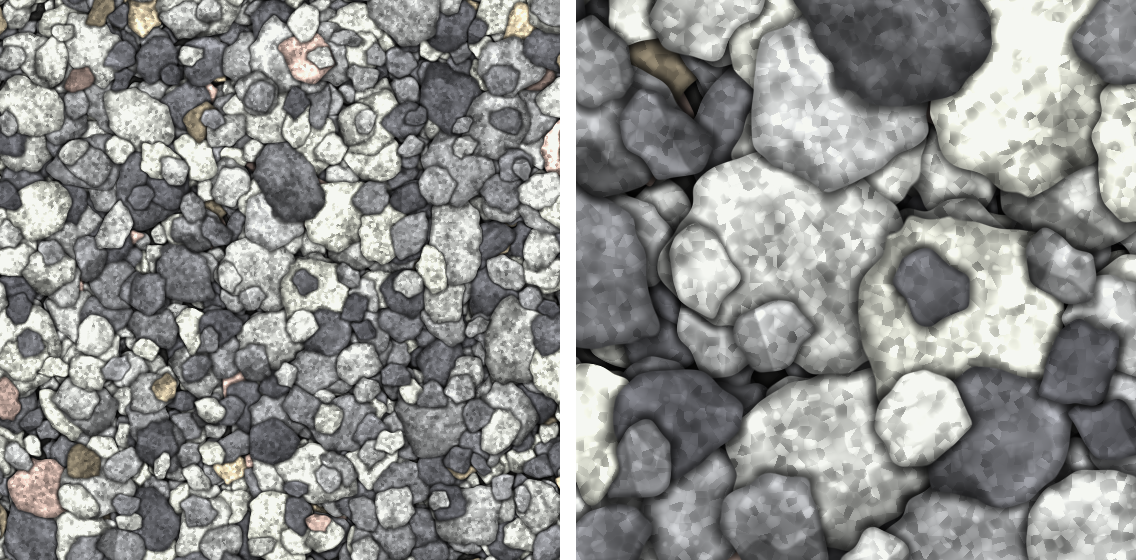
Left: the whole. Right: its middle third, enlarged.
A WebGL 2 fragment shader for this texture:

```glsl
#version 300 es
precision highp float;
// Bed of crushed grey stone: layers of rounded random polygons are scattered
// on jittered grids and painted from the bottom up, each with a contact shadow.
// Stones get split facets, cloudy streaks and cellular mineral grains.
uniform vec2 u_resolution;
out vec4 fragColor;

const float TAU = 6.2832;
const int SIDES = 7;
const int LAYER_COUNT = 6;
// x: grid cells across the canvas, y: share of cells holding a stone
const vec2 LAYERS[LAYER_COUNT] = vec2[](
    vec2(27.0, 1.0), vec2(20.0, 0.8), vec2(13.0, 0.75),
    vec2(9.3, 0.45), vec2(16.0, 0.24), vec2(25.0, 0.13));

vec3 hash3(vec3 p) {
    p = fract(p * vec3(0.1031, 0.1030, 0.0973));
    p += dot(p, p.yxz + 33.33);
    return fract((p.xxy + p.yxx) * p.zyx);
}

vec2 direction(float angle) { return vec2(cos(angle), sin(angle)); }

vec2 rotate(vec2 p, float angle) {
    vec2 d = direction(angle);
    return vec2(dot(p, d), dot(p, vec2(-d.y, d.x)));
}

float valueNoise(vec2 p, float seed) {
    vec2 i = floor(p), f = fract(p);
    f = f * f * (3.0 - 2.0 * f);
    float a = hash3(vec3(i, seed)).x;
    float b = hash3(vec3(i + vec2(1, 0), seed)).x;
    float c = hash3(vec3(i + vec2(0, 1), seed)).x;
    float d = hash3(vec3(i + vec2(1, 1), seed)).x;
    return mix(mix(a, b, f.x), mix(c, d, f.x), f.y);
}

// Cellular noise: the random shade of the nearest crystal
float crystals(vec2 p, float seed) {
    vec2 cell = floor(p);
    float nearest = 9.0, shade = 0.5;
    for (int y = -1; y <= 1; y++)
    for (int x = -1; x <= 1; x++) {
        vec2 c = cell + vec2(x, y);
        vec3 h = hash3(vec3(c, seed));
        float dist = length(c + h.xy - p);
        if (dist < nearest) { nearest = dist; shade = h.z; }
    }
    return mix(shade, 0.5, smoothstep(0.3, 1.1, nearest));
}

// Rounded polygon of unit size: negative inside, zero on the outline
float stoneShape(vec2 p, float seed) {
    float sum = 0.0;
    for (int i = 0; i < SIDES; i++) {
        vec3 h = hash3(vec3(float(i) + 3.0, seed, 7.0));
        float angle = (float(i) + 0.65 * (h.x - 0.5)) * TAU / float(SIDES);
        float side = dot(p, direction(angle)) / mix(0.76, 1.05, h.y);
        sum += pow(max(side, 0.0), 14.0);
    }
    return pow(sum + 1e-6, 1.0 / 14.0) - 1.0;
}

// Base colour: bluish when dark, faintly green when pale, a few odd ones
vec3 stoneColor(float tone, float kind) {
    vec3 tint = mix(vec3(0.98, 0.99, 1.05), vec3(1.01, 1.02, 0.96), tone);
    if (kind < 0.03) tint = vec3(1.14, 0.99, 0.93);
    else if (kind < 0.06) tint = vec3(1.08, 1.0, 0.84);
    return tint * mix(0.35, 0.93, tone);
}

// Cloudy streaks, crystals and pale flecks, centred on zero
float mineral(vec2 q, float seed) {
    float cloud = valueNoise(q * vec2(26.0, 48.0), seed) - 0.5;
    float mottle = valueNoise(q * vec2(75.0, 115.0), seed + 5.0) - 0.5;
    float grain = crystals(q * 165.0, seed + 9.0) - 0.5;
    float fleck = smoothstep(0.68, 0.9, valueNoise(q * 190.0, seed + 13.0));
    return 0.42 * cloud + 0.48 * mottle + 0.5 * grain + 0.2 * fleck;
}

// Two broken ridges tilt parts of the top towards or away from the light
float facetLight(vec2 p, float seed, float wobble) {
    float light = 1.03 + 0.13 * dot(p, vec2(-0.35, 0.8));
    for (int i = 0; i < 2; i++) {
        vec3 h = hash3(vec3(seed, float(i) + 21.0, 4.0));
        float side = dot(p, direction(h.x * TAU)) - 0.2 - 0.4 * h.y + 0.25 * wobble;
        light *= mix(1.0, mix(0.7, 1.2, h.z), smoothstep(-0.04, 0.06, side));
    }
    return light;
}

void main() {
    vec2 uv = gl_FragCoord.xy / min(u_resolution.x, u_resolution.y);
    float pixel = 1.0 / min(u_resolution.x, u_resolution.y);
    vec2 wobble = vec2(valueNoise(uv * 70.0, 1.0), valueNoise(uv * 70.0, 2.0)) - 0.5;
    vec2 pos = uv + 0.007 * wobble;
    vec3 color = vec3(0.17, 0.17, 0.165) * (0.7 + 0.6 * crystals(uv * 140.0, 3.0));

    for (int layer = 0; layer < LAYER_COUNT; layer++) {
        float cells = LAYERS[layer].x;
        vec2 base = floor(pos * cells);
        for (int y = -1; y <= 1; y++)
        for (int x = -1; x <= 1; x++) {
            vec2 cell = base + vec2(x, y);
            vec3 place = hash3(vec3(cell + 40.0, float(layer) * 17.0 + 5.0));
            vec3 look = hash3(vec3(cell + 90.0, float(layer) * 13.0 + 8.0));
            if (place.z > LAYERS[layer].y) continue;

            // Place, turn and stretch the stone
            float seed = floor(look.z * 900.0) + 10.0;
            float radius = mix(0.54, 0.78, fract(look.x * 37.0)) / cells;
            vec2 p = (pos - (cell + 0.5 + 0.6 * (place.xy - 0.5)) / cells) / radius;
            if (dot(p, p) > 4.0) continue;
            float turn = look.y * TAU;
            vec2 local = rotate(p, turn) * vec2(1.0, mix(1.0, 1.55, fract(look.y * 53.0)));
            float edge = stoneShape(local, seed);
            float dist = edge * radius;

            // Shadow on what lies below, then the stone itself
            color *= mix(0.36, 1.0, smoothstep(-0.001, 0.009, dist));
            if (dist > pixel) continue;
            float contrast = mix(0.7, 1.0, look.x);
            float light = facetLight(p, seed, wobble.x) * mix(0.62, 1.0, smoothstep(0.0, -0.2, edge));
            float texture_ = 1.0 + contrast * mineral(rotate(uv, turn) + 3.0, seed);
            vec3 stone = stoneColor(look.x, fract(look.z * 71.0)) * light * texture_;
            color = mix(color, stone, smoothstep(pixel, -pixel, dist));
        }
    }
    fragColor = vec4(min(color, vec3(0.96, 0.97, 0.95)), 1.0);
}
```
